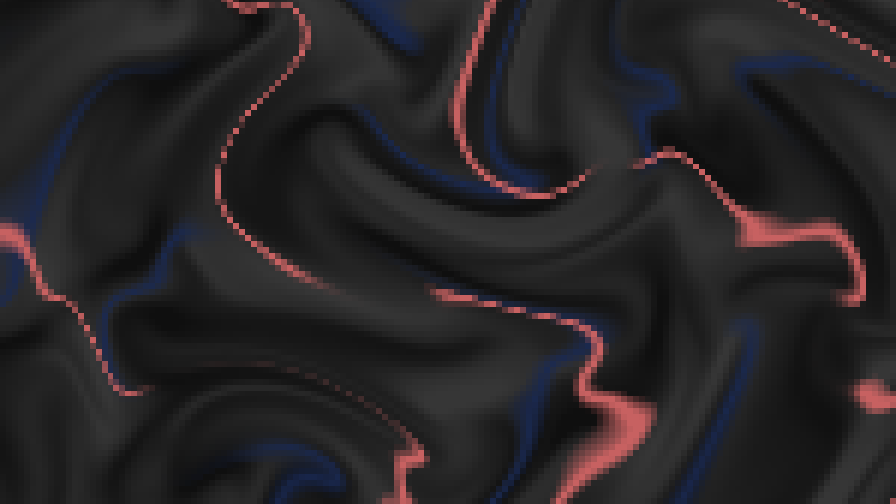
Give the GLSL for this background, as a Shadertoy shader.

```glsl
// Dark folded smoke in coarse blocks, threaded with thin coral and soft navy veins.

// Five sine shears, each turned by a fifth of a circle, so the net rotation is zero.
vec2 foldSpace(vec2 p) {
    float turn = 6.2831853 / 5.0;
    mat2 rotation = mat2(cos(turn), sin(turn), -sin(turn), cos(turn));
    float frequency = 1.25;
    for (int i = 0; i < 5; i++) {
        p = rotation * p;
        p += 0.82 / frequency * sin(frequency * p.yx + vec2(1.7, 4.1) * float(i + 1));
        frequency *= 1.5;
    }
    return p;
}

// Layered sines: broad folds with finer streaks along them, about -1 to 1.
float smokeShade(vec2 q) {
    float broad = sin(2.6 * q.x + 1.3 * sin(1.9 * q.y + 0.6));
    float streak = sin(4.3 * q.y - 2.1 * q.x + 1.1 * sin(2.3 * q.x));
    float fine = sin(7.0 * q.x + 3.7 * q.y + broad);
    return 0.58 * broad + 0.48 * streak + 0.22 * fine * streak;
}

// Triangular ridge around the zero level of a field.
float vein(float field, float width) {
    return clamp(1.0 - abs(field) / width, 0.0, 1.0);
}

void mainImage(out vec4 fragColor, in vec2 fragCoord) {
    // Square blocks, 150 across the canvas
    float blockSize = iResolution.x / 150.0;
    vec2 center = (floor(fragCoord / blockSize) + 0.5) * blockSize;
    vec2 q = foldSpace(4.5 * center / iResolution.y + vec2(2.3, 0.7));

    // Charcoal folds
    float shade = clamp(smokeShade(q), -1.1, 1.1);
    vec3 color = vec3(0.134 + 0.07 * shade);

    // Navy veins, fading in and out along their length
    float navy = vein(sin(1.3 * q.x - 0.5 * q.y + 1.4 * sin(0.8 * q.y) + 0.9), 0.32);
    navy *= smoothstep(-0.6, 0.6, sin(1.7 * q.y + 0.8 * q.x));
    color = mix(color, vec3(0.10, 0.16, 0.32), 0.9 * navy);

    // Coral veins, thinned wherever the folds squeeze them
    float coral = vein(sin(1.1 * q.x + 0.9 * q.y + 0.4), 0.15);
    coral *= smoothstep(-1.0, -0.6, sin(1.2 * q.x - 1.5 * q.y + 2.0));
    color = mix(color, vec3(0.78, 0.38, 0.38), min(1.2 * coral, 1.0));

    fragColor = vec4(color, 1.0);
}
```
